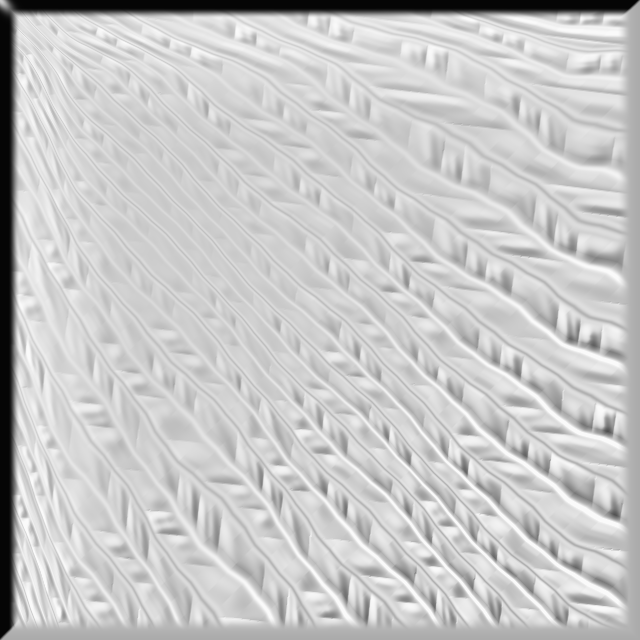
This texture map is drawn by a Shadertoy shader. Its source:

```glsl
// Grey relief of an eroded slope: diagonal channels with herringbone gullies in a bevelled frame.

float hash(float n) { return fract(sin(n * 127.1) * 437.58); }

// Downhill position: x runs along the diagonal, y across it (positive to the upper right).
vec2 slopeCoords(vec2 p) {
    float top = 1.0 - p.y;
    float along = 0.5 * (p.x + top);
    float across = p.x - top;
    across -= 0.07 * smoothstep(0.13, 0.0, p.x);
    across += 0.06 * smoothstep(0.12, 0.0, top);
    across -= 0.05 * smoothstep(0.87, 1.0, p.x);
    return vec2(along, across);
}

// Channel number as a continuous value; whole numbers are channel beds.
float channelIndex(vec2 s) {
    float fan = 0.85 + s.x * mix(0.6, 1.2, smoothstep(-0.15, 0.15, s.y));
    float k = (s.y / fan + 0.01) / 0.085;
    float n = k + 0.55 * sin(0.63 * k);
    n += 0.07 * sin(s.x * 19.0 + k * 1.7) + 0.03 * sin(s.x * 47.0 - k * 2.3);
    return n + 0.05 * abs(fract(s.x * 24.0) - 0.5);
}

// Gullies grow stronger downhill and fade on the smooth upper shelf.
float erosion(vec2 s) {
    vec2 shelf = (s - vec2(0.33, -0.06)) / vec2(0.17, 0.22);
    float strength = 0.42 + 0.75 * smoothstep(0.35, 0.88, s.x);
    return strength * (1.0 - 0.88 * exp(-dot(shelf, shelf)));
}

// Side gullies: upright above each channel, level below it.
float height(vec2 p) {
    vec2 s = slopeCoords(p);
    float n = channelIndex(s);
    float id = floor(n + 0.5);
    float f = n - id;
    float d = abs(f);
    float u = f > 0.0 ? p.x - 0.12 * p.y : 1.0 - p.y - 0.12 * p.x;
    float seed = hash(id + (f > 0.0 ? 0.3 : 0.7));
    float phase = u * 20.0 + 0.28 * sin(u * 37.0 + id * 2.1) + seed * 5.0;
    float gully = abs(sin(3.1416 * phase)) + 0.16 * sin(phase * 11.0 + f * 9.0);
    float size = 0.55 + 0.65 * hash(floor(phase) + id * 7.3);
    float reach = 0.36 + 0.13 * hash(floor(phase) + id * 3.7);
    float bank = smoothstep(0.03, 0.2, d) * smoothstep(reach + 0.02, reach - 0.16, d);
    return 0.0052 * erosion(s) * size * gully * bank;
}

// Light from the upper left, with soft highlights.
float relief(vec2 p) {
    vec2 e = vec2(0.0016, 0.0);
    float dx = height(p + e.xy) - height(p - e.xy);
    float dy = height(p + e.yx) - height(p - e.yx);
    float slope = (dx - dy) / (2.0 * e.x) * 0.62;
    slope = slope > 0.0 ? 0.17 * (1.0 - exp(-slope / 0.17)) : 0.5 * (exp(slope / 0.5) - 1.0);

    vec2 s = slopeCoords(p);
    float n = channelIndex(s);
    float f = n - floor(n + 0.5);
    float downhill = smoothstep(0.35, 0.9, s.x);
    float edge = min(p.x, 1.0 - p.y);
    float shade = 0.80 + 0.07 * smoothstep(0.22, 0.02, edge) + 0.03 * downhill + slope;

    // Bright beds, shadowed banks and thin crests between basins
    shade -= 0.24 * downhill * exp(-abs(f - 0.13) / 0.09);
    shade += (0.05 + 0.24 * downhill) * exp(-pow(f / 0.045, 2.0));
    float crest = 0.5 - abs(f);
    shade -= (0.05 + 0.10 * downhill) * exp(-pow(crest / 0.025, 2.0));
    shade += 0.05 * exp(-pow((crest - 0.06) / 0.04, 2.0));
    return clamp(shade, 0.2, 0.98);
}

void mainImage(out vec4 fragColor, in vec2 fragCoord) {
    vec2 p = fragCoord / iResolution.xy;
    float left = p.x, top = 1.0 - p.y, right = 1.0 - p.x, bottom = p.y;
    float shade = relief(p);

    // Mitred bevel: dark on the left and top, grey on the right and bottom
    float darkSide = min(left, top * 1.08);
    float greySide = min(right, bottom);
    float mitre = smoothstep(-0.004, 0.004, greySide - darkSide);
    float greyBevel = smoothstep(0.036, 0.014, greySide);
    shade = mix(shade, 0.67 + 0.06 * smoothstep(0.0, 0.03, greySide), greyBevel * (1.0 - mitre));
    shade = mix(shade, 0.02, smoothstep(0.031, 0.013, darkSide) * mitre);

    // Lit upper left corner
    float corner = exp(-pow(length(vec2(left, top)) / 0.024, 2.0));
    shade = mix(shade, 0.8, corner * exp(-pow((left - top) / 0.014, 2.0)));

    fragColor = vec4(vec3(shade), 1.0);
}
```
